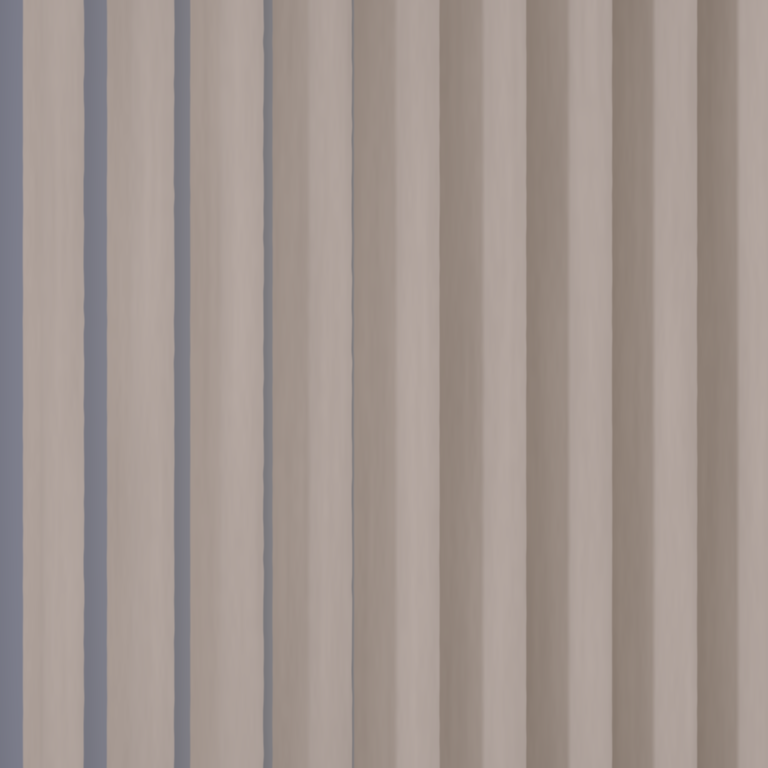
A Shadertoy shader for this texture:

```glsl
// Vertical wooden slats seen at a changing angle: blue-grey gaps narrow and close
// towards the right while the shaded slat sides deepen. Slats are painted from
// left to right in a loop, with streaky value noise as wood grain.

#define FIRST_EDGE 0.1094   // right edge of the first slat
#define PITCH 0.118         // slat spacing at the left
#define SHRINK 0.000564     // perspective loss of spacing
#define GAP 0.0299          // gap width after the first slat
#define GAP_LOSS 0.0091     // gap narrowing per slat
#define FACE 0.0565         // width of the lit front face
#define SOFT 0.0016         // softness of edges
#define GRAIN 0.035         // strength of the wood grain
#define FACE_COLOR vec3(0.694, 0.643, 0.617)
#define SIDE_COLOR vec3(0.535, 0.480, 0.440)
#define GAP_COLOR vec3(0.485, 0.490, 0.545)
#define GAP_WARM vec3(0.500, 0.490, 0.500)

float hash(vec2 p) {
    return fract(sin(dot(p, vec2(127.1, 311.7))) * 43758.5453);
}

float noise(vec2 p) {
    vec2 cell = floor(p), f = fract(p);
    f = f * f * (3.0 - 2.0 * f);
    return mix(mix(hash(cell), hash(cell + vec2(1, 0)), f.x),
               mix(hash(cell + vec2(0, 1)), hash(cell + vec2(1, 1)), f.x), f.y);
}

// Right edge of slat n, counted from zero
float slatEdge(float n) {
    return FIRST_EDGE + n * (PITCH - SHRINK * n);
}

// Smooth coverage to the right of an edge
float rightOf(float edge, float x, float soft) {
    return smoothstep(-soft, soft, x - edge);
}

// Long fibres, fine flecks and broad stains, centred on zero
float woodGrain(vec2 uv, float n) {
    vec2 p = uv + vec2(0.0, 7.3 * hash(vec2(n, 4.0)));
    p.x += 0.006 * (noise(p * vec2(9.0, 5.0)) - 0.5);
    float fibres = noise(p * vec2(130.0, 5.0)) - 0.5;
    float flecks = noise(p * vec2(260.0, 38.0)) - 0.5;
    float stains = noise(p * vec2(22.0, 3.0)) - 0.5;
    return 0.45 * fibres + 0.3 * flecks + 0.5 * stains;
}

// Shaded side on the left of each slat, lit face on its right
vec3 slatColor(vec2 uv, float n, float left, float right) {
    float fold = right - FACE;
    float across = clamp((uv.x - left) / (fold - left), 0.0, 1.0);
    float depth = smoothstep(-3.0, 7.0, n);
    vec3 side = mix(FACE_COLOR, SIDE_COLOR, depth * mix(1.0, 0.62, across));

    float along = clamp((uv.x - fold) / FACE, 0.0, 1.0);
    vec3 face = FACE_COLOR * (0.97 + 0.14 * along * (1.0 - along));
    vec3 wood = mix(side, face, rightOf(fold, uv.x, 0.004));

    wood *= 1.0 + 0.02 * (hash(vec2(n, 9.0)) - 0.5);
    return wood + GRAIN * woodGrain(uv, n);
}

void mainImage(out vec4 fragColor, in vec2 fragCoord) {
    vec2 uv = fragCoord / iResolution.xy;
    float soft = max(SOFT, 0.75 / iResolution.x);
    vec3 color = GAP_COLOR;

    for (int i = -1; i < 8; i++) {
        float n = float(i);
        float wobble = 0.0012 * (noise(vec2(n * 5.0, uv.y * 55.0)) - 0.5);
        float start = slatEdge(n) + wobble;
        float gap = max(GAP - GAP_LOSS * n, 0.0);
        float left = slatEdge(n) + gap;

        // Gap behind the slats, darker next to the previous slat
        vec3 wall = mix(GAP_COLOR, GAP_WARM, clamp(0.25 + 0.3 * n, 0.0, 1.0));
        wall *= 0.95 + 0.06 * smoothstep(start, left, uv.x);
        color = mix(color, wall, rightOf(start, uv.x, soft) * step(0.0001, gap));

        // Slat in front of the gap
        vec3 wood = slatColor(uv, n, left, slatEdge(n + 1.0));
        color = mix(color, wood, rightOf(left + 0.5 * wobble, uv.x, soft));
    }

    // Gentle falloff towards top and bottom
    float height = uv.y - 0.5;
    color *= 1.005 - 0.08 * height * height;
    fragColor = vec4(color, 1.0);
}
```
